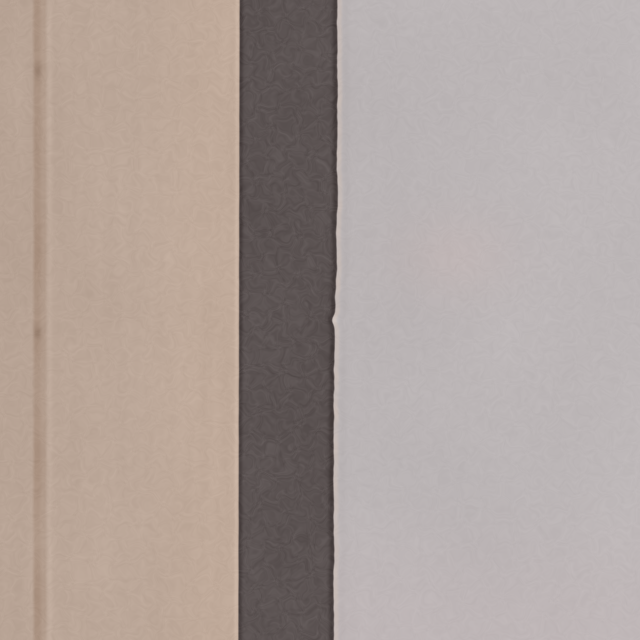
Write a Shadertoy shader that draws this texture.

```glsl
// Draws a beige panel with a groove, a dark vertical gap and a pale grey wall, all with fine grain.
#define BEIGE vec3(0.735, 0.655, 0.598)
#define GROOVE vec3(0.635, 0.535, 0.465)
#define GAP vec3(0.358, 0.325, 0.322)
#define WALL vec3(0.732, 0.709, 0.712)
#define RIM vec3(0.785, 0.735, 0.710)
#define GROOVE_X 0.061
#define GAP_LEFT 0.3725
#define GAP_RIGHT 0.5215
#define GRAIN_SCALE 105.0
#define GRAIN_AMOUNT 0.040
#define CHIP vec2(0.5235, 0.499)

vec2 hashGradient(vec2 cell) {
    vec3 p = fract(cell.xyx * vec3(0.1031, 0.1030, 0.0973));
    p += dot(p, p.yzx + 33.33);
    float angle = 6.2832 * fract((p.x + p.y) * p.z);
    return vec2(cos(angle), sin(angle));
}

float gradientNoise(vec2 p) {
    vec2 i = floor(p), f = p - i;
    vec2 u = f * f * f * (f * (f * 6.0 - 15.0) + 10.0);
    vec2 e = vec2(1.0, 0.0);
    float low = mix(dot(hashGradient(i), f), dot(hashGradient(i + e), f - e), u.x);
    float high = mix(dot(hashGradient(i + e.yx), f - e.yx),
                     dot(hashGradient(i + 1.0), f - 1.0), u.x);
    return mix(low, high, u.y);
}

float fbm(vec2 p) {
    float sum = 0.0, weight = 0.5;
    for (int octave = 0; octave < 4; octave++) {
        sum += weight * gradientNoise(p);
        p = p * 2.03 + 17.3;
        weight *= 0.5;
    }
    return sum;
}

float bell(float d, float width) {
    return exp(-d * d / (width * width));
}

// Short curled wrinkles from domain-warped noise
float grain(vec2 uv) {
    vec2 p = uv * GRAIN_SCALE;
    vec2 warp = vec2(gradientNoise(p * 0.45 + 9.0), gradientNoise(p * 0.45 + 41.0));
    p += 2.2 * warp;
    return 0.65 * gradientNoise(p * vec2(0.85, 1.15)) + 0.35 * gradientNoise(p * 2.1 + 5.0);
}

vec3 beigePanel(vec2 uv) {
    float soft = fbm(uv * vec2(6.0, 4.0));
    vec3 col = BEIGE + 0.025 * soft;
    col += vec3(0.016, 0.010, 0.004) * smoothstep(0.18, 0.37, uv.x);
    col -= 0.018 * (1.0 - smoothstep(0.0, 0.20, uv.x));
    col += 0.012 * gradientNoise(uv * vec2(55.0, 3.0));

    // Groove with a brown floor, worn spots and a lit right lip
    float d = uv.x - GROOVE_X - 0.001 * gradientNoise(vec2(3.0, uv.y * 12.0));
    float wear = 0.75 + 0.5 * gradientNoise(vec2(8.0, uv.y * 9.0));
    float spots = bell(uv.y - 0.89, 0.012) + bell(uv.y - 0.48, 0.010);
    float trough = smoothstep(-0.012, -0.005, d) * (1.0 - smoothstep(0.008, 0.014, d));
    col = mix(col, GROOVE, trough * wear * mix(0.85, 0.45, smoothstep(-0.002, 0.007, d)));
    col -= 0.07 * spots * bell(d + 0.002, 0.006);
    col += 0.022 * bell(d - 0.017, 0.004);
    return col;
}

vec3 paleWall(vec2 uv, float edgeDistance) {
    vec3 col = WALL + 0.028 * fbm(uv * vec2(4.0, 3.0) + 3.0);
    col += vec3(0.018, 0.002, -0.002) * bell(length((uv - vec2(0.71, 0.60)) * vec2(1.0, 1.4)), 0.09);
    col += vec3(0.010, 0.0, 0.0) * (1.0 - smoothstep(0.0, 0.28, uv.y));
    col += 0.010 * smoothstep(0.60, 1.0, uv.x);
    col += 0.010 * gradientNoise(uv * vec2(50.0, 2.0)) * bell(edgeDistance, 0.08);

    // Ragged pale rim, then a faint shade beside it
    float rim = 1.0 - smoothstep(0.004, 0.010, edgeDistance);
    rim *= 0.75 + 0.5 * gradientNoise(vec2(2.0, uv.y * 35.0));
    col = mix(col, RIM, rim);
    col -= 0.016 * bell(edgeDistance - 0.014, 0.006);
    return col;
}

void mainImage(out vec4 fragColor, in vec2 fragCoord) {
    vec2 uv = fragCoord / iResolution.xy;
    float blur = max(0.0016, 0.8 / iResolution.x);

    // Gap borders lean slightly; the right one is rough and chipped
    float leftEdge = GAP_LEFT + 0.002 * uv.y + 0.0005 * gradientNoise(vec2(4.0, uv.y * 25.0));
    float rough = 0.0022 * gradientNoise(vec2(7.0, uv.y * 18.0))
                + 0.0012 * gradientNoise(vec2(1.0, uv.y * 70.0));
    float rightEdge = GAP_RIGHT + 0.0055 * smoothstep(0.35, 0.72, uv.y) + rough;
    rightEdge -= 0.0045 * bell(uv.y - CHIP.y, 0.009);
    float fromLeft = uv.x - leftEdge;
    float fromRight = uv.x - rightEdge;

    // Surfaces and their contact lines
    vec3 beige = beigePanel(uv) + 0.035 * bell(fromLeft + 0.004, 0.003);
    vec3 gap = GAP + 0.025 * fbm(uv * 7.0 + 12.0);
    gap -= 0.075 * bell(fromLeft - 0.002, 0.004) + 0.085 * bell(fromRight + 0.003, 0.005);
    vec3 wall = paleWall(uv, fromRight);
    wall += 0.04 * bell(length(uv - CHIP), 0.006);

    float pastLeft = smoothstep(-blur, blur, fromLeft);
    float pastRight = smoothstep(-blur, blur, fromRight);
    vec3 col = mix(mix(beige, gap, pastLeft), wall, pastRight);

    // Grain is strongest in the gap and faintest on the wall
    float strength = mix(mix(0.85, 1.6, pastLeft), 0.65, pastRight);
    col += GRAIN_AMOUNT * strength * grain(uv);
    fragColor = vec4(clamp(col, 0.0, 1.0), 1.0);
}
```
